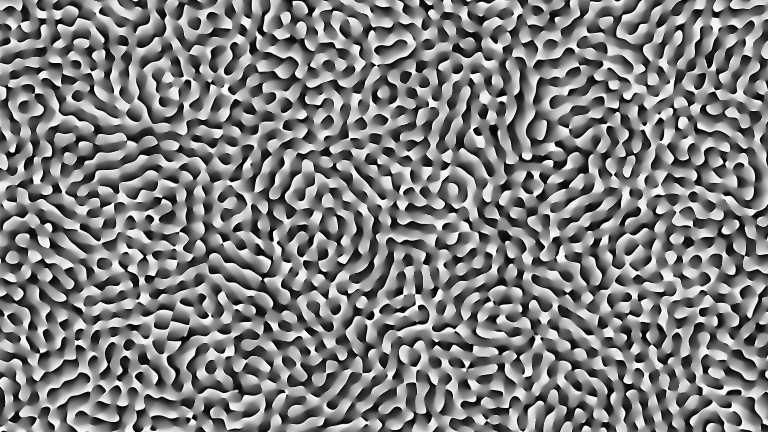
This pattern is drawn by a WebGL 1 fragment shader. Its source:

```glsl
precision highp float;
uniform vec2 u_resolution;

const float TAU = 6.2831853;
const float CELL_SIZE = 0.135;      // kernel radius, in canvas heights
const float WAVES_PER_HEIGHT = 25.0;
const int KERNELS_PER_CELL = 8;

vec4 hash43(vec3 p) {
  vec4 q = fract(p.xyzx * vec4(0.1031, 0.1030, 0.0973, 0.1099));
  q += dot(q, q.wzxy + 33.33);
  return fract((q.xxyz + q.yzzw) * q.zywx);
}

float cross2(vec2 a, vec2 b) {
  return a.x * b.y - a.y * b.x;
}

// Smooth bump that reaches zero at distance 1
float bump(vec2 d) {
  float w = max(0.0, 1.0 - dot(d, d));
  return w * w * w;
}

// Sparse gradient waves: returns phase in turns (x) and its slope per unit (y)
vec2 phasorNoise(vec2 p, float waves) {
  vec2 home = floor(p);
  vec2 sum = vec2(0.0);
  vec2 sumDx = vec2(0.0);
  vec2 sumDy = vec2(0.0);
  for (int j = -1; j <= 1; j++) {
    for (int i = -1; i <= 1; i++) {
      vec2 cell = home + vec2(float(i), float(j));
      for (int k = 0; k < KERNELS_PER_CELL; k++) {
        vec4 rnd = hash43(vec3(cell + 17.0, float(k) * 7.0 + 3.0));
        vec2 d = p - cell - rnd.xy;
        float weight = bump(d);
        if (weight > 0.0) {
          float angle = TAU * rnd.z;
          vec2 slope = TAU * waves * vec2(cos(angle), sin(angle));
          float phase = dot(slope, d) + TAU * rnd.w;
          vec2 wave = weight * vec2(cos(phase), sin(phase));
          vec2 turned = vec2(-wave.y, wave.x);
          sum += wave;
          sumDx += slope.x * turned;
          sumDy += slope.y * turned;
        }
      }
    }
  }
  float power = max(dot(sum, sum), 1e-6);
  vec2 gradient = vec2(cross2(sum, sumDx), cross2(sum, sumDy)) / power;
  return vec2(atan(sum.y, sum.x + 1e-7), length(gradient)) / TAU;
}

// Rising ramp whose drop is softened over the given width
float smoothSaw(float turns, float width) {
  float fromDrop = fract(turns + 0.5) - 0.5;
  return fromDrop + 1.0 - clamp(fromDrop / width + 0.5, 0.0, 1.0);
}

void main() {
  vec2 p = gl_FragCoord.xy / (u_resolution.y * CELL_SIZE);
  float pixel = 1.0 / (u_resolution.y * CELL_SIZE);

  vec2 phasor = phasorNoise(p, WAVES_PER_HEIGHT * CELL_SIZE);
  float width = clamp(phasor.y * pixel, 0.001, 1.0);
  float shade = smoothSaw(phasor.x, width);

  gl_FragColor = vec4(vec3(shade), 1.0);
}
```
